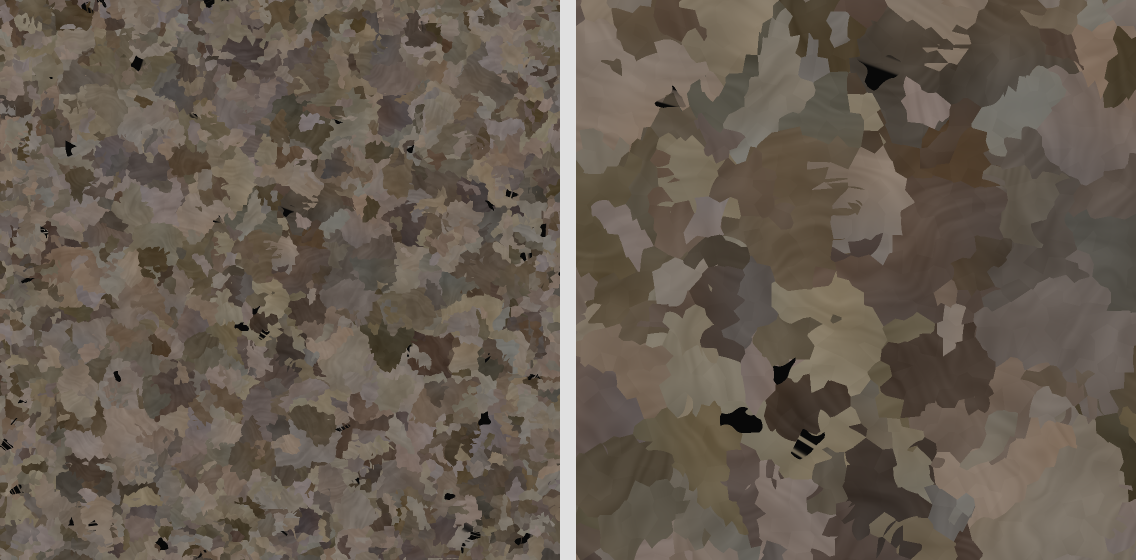
Left: the whole. Right: its middle third, enlarged.
This texture is drawn by a WebGL 2 fragment shader. Its source:

```glsl
#version 300 es
precision highp float;
// Mottled stone collage: overlapping ragged flakes with wavy grain and rare black chips.

uniform vec2 u_resolution;
out vec4 fragColor;

vec3 hash3(vec2 p) {
    vec3 q = fract(vec3(p.xyx) * vec3(0.1031, 0.1030, 0.0973));
    q += dot(q, q.yxz + 33.33);
    return fract((q.xxy + q.yzz) * q.zyx);
}

float noise(vec2 p) {
    vec2 cell = floor(p), f = fract(p);
    f = f * f * (3.0 - 2.0 * f);
    float low = mix(hash3(cell).x, hash3(cell + vec2(1, 0)).x, f.x);
    float high = mix(hash3(cell + vec2(0, 1)).x, hash3(cell + 1.0).x, f.x);
    return mix(low, high, f.y);
}

float fbm(vec2 p) {
    float sum = 0.0, weight = 0.5;
    for (int i = 0; i < 3; i++) {
        sum += weight * noise(p);
        p = p * 2.1 + 17.3;
        weight *= 0.5;
    }
    return sum / 0.875;
}

// Nearest jittered site: position in xy, cell id in zw.
vec4 nearestSite(vec2 p, float seed) {
    vec2 cell = floor(p);
    vec4 best = vec4(0.0);
    float bestDist = 1e9;
    for (int y = -1; y <= 1; y++) {
        for (int x = -1; x <= 1; x++) {
            vec2 id = cell + vec2(x, y);
            vec2 site = id + hash3(id + seed).xy;
            float d = dot(site - p, site - p);
            if (d < bestDist) {
                bestDist = d;
                best = vec4(site, id);
            }
        }
    }
    return best;
}

// Flake colour from its random values: brightness, then warm and violet tints.
vec3 flakeColor(vec3 rnd) {
    float tone = mix(0.445, 0.215, pow(rnd.x, 1.9));
    vec3 color = vec3(tone + 0.042, tone, tone - 0.044);
    color += (rnd.y - 0.5) * vec3(0.022, 0.0, -0.045);
    return color + (rnd.z - 0.5) * vec3(0.012, -0.014, 0.016);
}

// Wavy streaks running along a direction.
float grain(vec2 p, float angle, float seed) {
    float c = cos(angle), s = sin(angle);
    vec2 q = mat2(c, -s, s, c) * p;
    q.y += 0.045 * noise(p * 21.0 + seed) + 0.012 * noise(p * 60.0 + seed);
    float broad = noise(q * vec2(14.0, 85.0) + seed);
    float fine = noise(q * vec2(28.0, 230.0) + seed);
    return 0.45 * broad + 0.55 * fine - 0.5;
}

vec3 stone(vec2 p) {
    vec2 toBorder = min(p, 1.0 - p);
    float border = 1.0 - smoothstep(0.0, 0.15, min(toBorder.x, toBorder.y));

    // Small facets give the flake outlines their angular steps.
    vec4 facet = nearestSite(p * 95.0, 5.0);
    vec2 ragged = mix(p, facet.xy / 95.0, 0.75);
    ragged += 0.035 * (vec2(noise(p * 26.0), noise(p * 26.0 + 71.0)) - 0.5);

    // Stack flakes from large to small; fragments crowd the border.
    vec3 rnd = vec3(0.0);
    float seed = 0.0, scale = 12.0;
    for (int i = 0; i < 4; i++) {
        float layer = float(i), offset = 31.0 * layer + 11.0;
        vec4 flake = nearestSite(ragged * scale + offset, offset);
        vec3 pick = hash3(flake.zw + offset + 57.0);
        float cover = i == 0 ? 1.0 : 0.46 - 0.11 * layer + 0.28 * border;
        if (pick.x < cover) {
            rnd = hash3(flake.zw + offset + 129.0);
            seed = 40.0 * pick.y + 9.0 * layer;
        }
        scale *= 1.6;
    }

    vec3 color = flakeColor(rnd);
    float angle = (fract(seed * 3.7) - 0.5) * 2.6;
    color += 0.075 * grain(p, angle, seed);
    color += 0.11 * (fbm(p * 24.0 + seed) - 0.5);
    color += 0.05 * (noise(p * 17.0 + seed + 7.0) - 0.5) * vec3(0.7, 0.0, -0.7);
    color += 0.022 * (hash3(facet.zw + 213.0).x - 0.5);

    // Rare black chips with thin pale stripes.
    vec2 chipPoint = p * 72.0 + 1.1 * vec2(noise(p * 90.0), noise(p * 90.0 + 37.0));
    vec4 chip = nearestSite(chipPoint, 83.0);
    vec3 chipRnd = hash3(chip.zw + 301.0);
    if (chipRnd.x < 0.004 + 0.012 * border) {
        float stripe = noise(vec2(dot(p, chipRnd.yz - 0.5) * 900.0, chipRnd.y * 50.0));
        color = mix(vec3(0.03), color, smoothstep(0.55, 0.8, stripe));
    }
    return color;
}

void main() {
    float size = min(u_resolution.x, u_resolution.y);
    vec3 color = vec3(0.0);
    // Four samples per pixel smooth the flake edges.
    for (int i = 0; i < 4; i++) {
        vec2 shift = vec2(i % 2, i / 2) * 0.5 - 0.25;
        color += stone((gl_FragCoord.xy + shift) / size);
    }
    fragColor = vec4(color * 0.25, 1.0);
}
```
